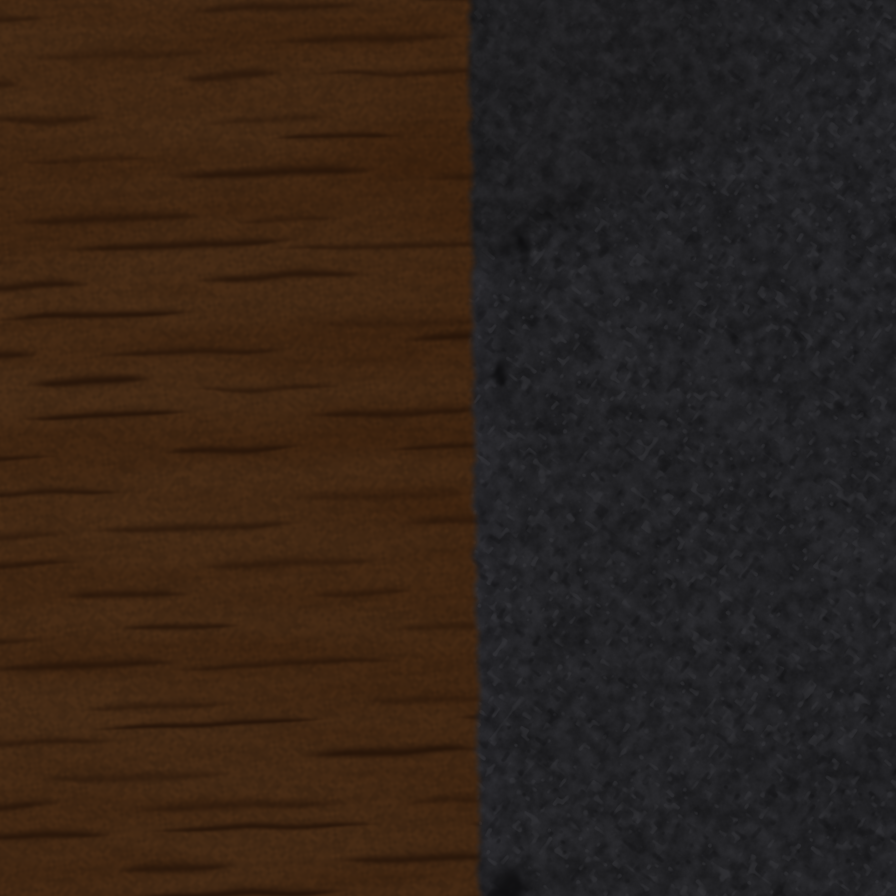
This texture is drawn by a WebGL 2 fragment shader. Its source:

```glsl
#version 300 es
precision highp float;

uniform vec2 u_resolution;
out vec4 fragColor;

const vec3 WOOD_LIGHT = vec3(0.272, 0.168, 0.084);
const vec3 WOOD_DARK = vec3(0.232, 0.130, 0.053);
const vec3 PORE = vec3(0.140, 0.073, 0.030);
const vec3 STONE = vec3(0.133, 0.133, 0.144);
const vec3 STONE_SHADE = vec3(0.114, 0.112, 0.118);
const vec3 STONE_SPECK = vec3(0.215, 0.215, 0.230);
const vec3 PIT = vec3(0.050, 0.049, 0.055);

const float EDGE_BOTTOM = 0.535;
const float EDGE_TOP = 0.523;
const float EDGE_SOFT = 0.006;
const float GRAIN_SLOPE = 0.035;
const vec2 PORE_CELL = vec2(0.29, 0.0385);
const vec2 RIDGE_START = vec2(0.588, 0.719);
const vec2 RIDGE_END = vec2(0.835, 0.855);
const mat2 TURN = mat2(0.8, 0.6, -0.6, 0.8);
// Pit centre and radius
const vec3 PITS[3] = vec3[3](
    vec3(0.580, 0.724, 0.013),
    vec3(0.556, 0.586, 0.012),
    vec3(0.565, 0.010, 0.025));

float hash(vec2 p) {
    vec3 q = fract(p.xyx * 0.1031);
    q += dot(q, q.yzx + 33.33);
    return fract((q.x + q.y) * q.z);
}

float noise(vec2 p) {
    vec2 i = floor(p), f = fract(p);
    f = f * f * (3.0 - 2.0 * f);
    return mix(mix(hash(i), hash(i + vec2(1, 0)), f.x),
               mix(hash(i + vec2(0, 1)), hash(i + vec2(1, 1)), f.x), f.y);
}

float fbm(vec2 p) {
    float sum = 0.0, amp = 0.5;
    for (int i = 0; i < 4; i++) {
        sum += amp * noise(p);
        p = TURN * p * 2.03 + 17.1;
        amp *= 0.5;
    }
    return sum / 0.9375;
}

float blob(vec2 p, vec2 centre, vec2 radius) {
    vec2 d = (p - centre) / radius;
    return exp(-dot(d, d));
}

// Tapered dark streaks, one per jittered cell, softer on the lower side
float pores(vec2 p) {
    float result = 0.0;
    p.y += 0.006 * (noise(p * vec2(18.0, 9.0)) - 0.5);
    float row0 = floor(p.y / PORE_CELL.y);
    for (int j = -1; j <= 1; j++) {
        float row = row0 + float(j);
        float shift = fract(row * 0.382) * PORE_CELL.x;
        float col0 = floor((p.x + shift) / PORE_CELL.x);
        for (int i = -1; i <= 1; i++) {
            vec2 id = vec2(col0 + float(i), row) + 40.0;
            float h = hash(id), k = hash(id + 71.3);
            vec2 centre = vec2((id.x - 39.5 + 0.4 * (h - 0.5)) * PORE_CELL.x - shift,
                               (row + 0.2 + 0.6 * k) * PORE_CELL.y);
            float halfLength = mix(0.06, 0.15, hash(id + 13.7));
            vec2 d = p - centre;
            float t = d.x / halfLength;
            float taper = max(1.0 - t * t, 0.0);
            float width = mix(0.0030, 0.0052, h) * (0.35 + 0.65 * taper);
            float y = d.y / (d.y < 0.0 ? width : width * 1.35);
            float streak = exp(-y * y) * smoothstep(0.0, 0.75, taper);
            result = max(result, streak * mix(0.4, 1.0, k));
        }
    }
    return result;
}

vec3 wood(vec2 p) {
    vec2 g = vec2(p.x, p.y - GRAIN_SLOPE * p.x);
    float bands = fbm(g * vec2(3.0, 20.0) + 5.0);
    float shade = smoothstep(0.25, 0.8, bands) * 0.6 + 0.3 * p.x / EDGE_TOP;
    shade += 0.4 * blob(p, vec2(0.47, 0.84), vec2(0.11, 0.05));
    shade += 0.4 * blob(p, vec2(0.46, 0.43), vec2(0.12, 0.025));
    vec3 color = mix(WOOD_LIGHT, WOOD_DARK, clamp(shade, 0.0, 1.1));
    float fibre = noise(g * vec2(35.0, 190.0)) - 0.5;
    color *= 1.0 + 0.08 * fibre + 0.16 * (noise(TURN * p * 240.0 + 90.0) - 0.5);
    return mix(color, PORE, 0.85 * pores(g));
}

vec3 stone(vec2 p, float fromEdge) {
    vec2 q = TURN * p + 2.0;
    float coarse = fbm(q * 14.0);
    float fine = fbm(q * 85.0 + 31.0);
    vec3 color = STONE * (1.0 + 0.14 * (coarse - 0.5) + 0.70 * (fine - 0.5));
    color = mix(color, STONE_SPECK, 0.5 * smoothstep(0.70, 0.95, noise(q * 150.0 + 9.0)));
    color = mix(color, PIT, 0.35 * smoothstep(0.70, 1.0, noise(q * 120.0 + 57.0)));

    // Raised layer: faint hollow above, broken pale lip along the break
    vec2 along = RIDGE_END - RIDGE_START;
    float t = (p.x - RIDGE_START.x) / along.x;
    float bend = 0.035 * (fbm(p * 24.0 + 7.0) - 0.5);
    float lift = p.y - RIDGE_START.y - along.y * t - bend;
    float span = smoothstep(-0.08, 0.04, t) * (1.0 - smoothstep(0.7, 1.1, t));
    float hollow = smoothstep(-0.005, 0.02, lift) * (1.0 - smoothstep(0.5, 1.6, t));
    float broken = smoothstep(0.38, 0.65, noise(q * 42.0 + 3.0));
    color = mix(color, STONE_SHADE * (0.65 + 0.7 * fine), 0.5 * hollow);
    float shadow = exp(-pow((lift - 0.020) / 0.020, 2.0)) * (1.0 - 0.7 * t);
    color *= 1.0 - 0.26 * span * shadow * (0.3 + 0.7 * broken);
    color += 0.038 * span * broken * exp(-pow((lift + 0.004) / 0.006, 2.0)) * (0.3 + fine);

    // Dusty margin and chipped pits
    color += vec3(0.013, 0.012, 0.016) * exp(-pow(fromEdge / 0.03, 2.0)) * (1.0 - hollow);
    for (int i = 0; i < 3; i++) {
        vec2 wobble = 0.022 * vec2(noise(p * 75.0), noise(p * 75.0 + 23.0)) - 0.011;
        float pit = blob(p + wobble, PITS[i].xy, PITS[i].z * vec2(1.0, 0.75));
        color = mix(color, PIT, 0.85 * pit);
    }
    return color;
}

void main() {
    vec2 p = gl_FragCoord.xy / u_resolution;
    float edge = mix(EDGE_BOTTOM, EDGE_TOP, p.y) + 0.009 * (fbm(vec2(p.y * 55.0, 3.0)) - 0.5);
    float fromEdge = p.x - edge;
    vec3 color = mix(wood(p), stone(p, fromEdge), smoothstep(-EDGE_SOFT, EDGE_SOFT, fromEdge));
    fragColor = vec4(color, 1.0);
}
```
